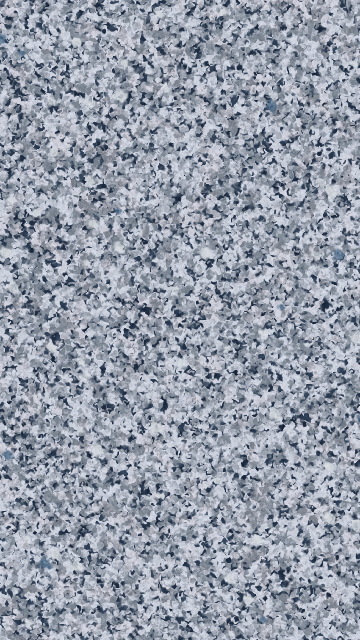
Write a WebGL 1 fragment shader that draws this texture.

```glsl
precision highp float;
// Polished blue-grey granite: fine soft Voronoi grains of quartz and feldspar,
// ragged dark mica cut from thresholded noise, and a few large pale crystals
// and steel-blue flakes scattered over a sparse jittered grid.

uniform vec2 u_resolution;

float hash(vec2 p) {
  vec3 q = fract(p.xyx * vec3(0.1031, 0.1030, 0.0973));
  q += dot(q, q.yzx + 33.33);
  return fract((q.x + q.y) * q.z);
}

vec2 hash2(vec2 p) {
  return vec2(hash(p + 17.0), hash(p + 71.0));
}

float noise(vec2 p) {
  vec2 i = floor(p), f = fract(p);
  f = f * f * (3.0 - 2.0 * f);
  return mix(mix(hash(i), hash(i + vec2(1, 0)), f.x),
             mix(hash(i + vec2(0, 1)), hash(i + vec2(1, 1)), f.x), f.y);
}

vec2 turn(vec2 p) {
  return mat2(0.8, 0.6, -0.6, 0.8) * p;
}

// Random tone per Voronoi cell, blended across a soft border
float grains(vec2 p) {
  vec2 cell = floor(p);
  float sum = 0.0, total = 0.0;
  for (int y = -1; y <= 1; y++) {
    for (int x = -1; x <= 1; x++) {
      vec2 id = cell + vec2(x, y);
      vec2 d = id + hash2(id) - p;
      float weight = exp(-16.0 * dot(d, d)) + 1e-9;
      sum += weight * hash(id + 5.0);
      total += weight;
    }
  }
  return sum / total;
}

// Sparse ragged blobs: x covers pale crystals, y covers blue flakes
vec2 inclusions(vec2 p) {
  vec2 cell = floor(p);
  vec2 cover = vec2(0.0);
  for (int y = -1; y <= 1; y++) {
    for (int x = -1; x <= 1; x++) {
      vec2 id = cell + vec2(x, y);
      vec2 d = turn(id + hash2(id + 9.0) - p);
      float kind = hash(id + 43.0);
      float radius = mix(0.14, 0.30, hash(id + 29.0));
      float blob = 1.0 - smoothstep(-0.07, 0.07, length(d * vec2(1.0, 1.3)) - radius);
      cover = max(cover, blob * vec2(step(kind, 0.10), step(0.988, kind)));
    }
  }
  return cover;
}

void main() {
  vec2 p = gl_FragCoord.xy / u_resolution.x;

  // Ragged outlines come from a small domain warp
  vec2 warp = vec2(noise(p * 130.0), noise(p * 130.0 + 40.0)) - 0.5;
  vec2 q = p + 0.009 * warp;
  float grit = 0.5 * noise(turn(p) * 150.0 + 11.0) + 0.5 * noise(p * 260.0 + 5.0) - 0.5;

  // Quartz and feldspar
  float tone = 0.55 * grains(q * 50.0) + 0.45 * grains(turn(q) * 105.0 + 20.0);
  tone += 0.03 * (noise(turn(p) * 9.0 + 3.0) - 0.5) + 0.12 * grit;
  vec3 color = mix(vec3(0.49, 0.53, 0.58), vec3(0.66, 0.685, 0.735), smoothstep(0.22, 0.48, tone));
  color = mix(color, vec3(0.79, 0.81, 0.86), smoothstep(0.45, 0.66, tone));
  float blush = smoothstep(0.55, 0.8, noise(q * 30.0 + 60.0));
  color += blush * vec3(0.01, -0.004, -0.01) + 0.15 * grit;

  // Mica specks, gathered into loose clusters
  float speck = 0.55 * noise(turn(q) * 88.0 + 7.0) + 0.45 * noise(q * 160.0 + 90.0);
  speck += 0.08 * (noise(p * 22.0 + 31.0) - 0.5);
  float mica = smoothstep(0.53, 0.80, speck);
  vec3 micaColor = mix(vec3(0.08, 0.13, 0.21), vec3(0.22, 0.29, 0.38), noise(p * 80.0 + 50.0));

  // Large crystals push most of the mica aside
  vec2 cover = inclusions(q * 15.0);
  color = mix(color, vec3(0.83, 0.85, 0.87) + 0.1 * grit, 0.85 * cover.x);
  color = mix(color, micaColor, mica * (1.0 - 0.8 * cover.x));
  color = mix(color, vec3(0.27, 0.39, 0.51) + 0.2 * grit, 0.75 * cover.y);

  gl_FragColor = vec4(color, 1.0);
}
```
